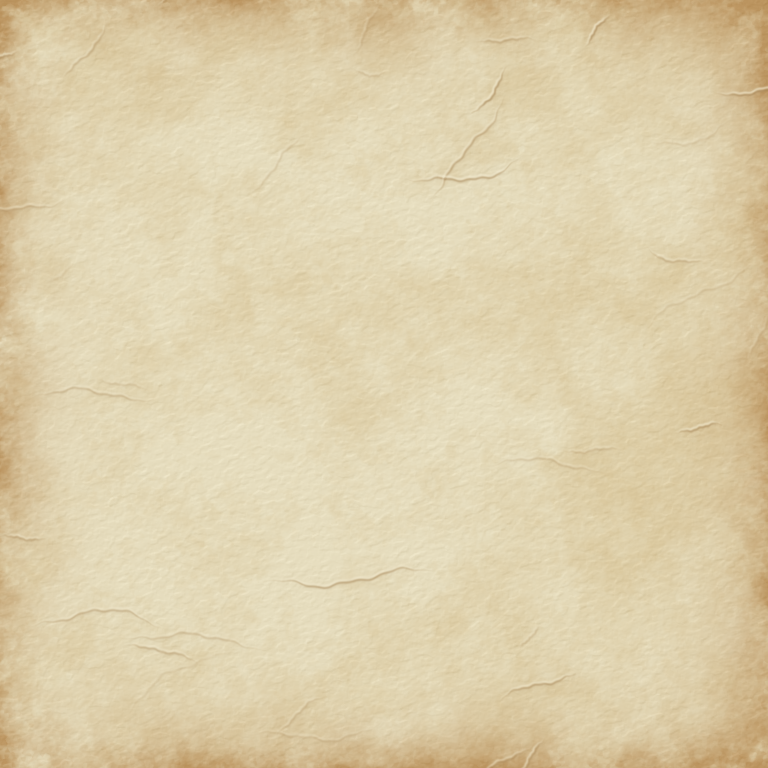
A three.js fragment shader for this texture:

```glsl
varying vec2 vUv;

const vec3 CREAM = vec3(0.902, 0.866, 0.746);
const vec3 TAN = vec3(0.855, 0.785, 0.62);
const vec3 BURNT = vec3(0.71, 0.54, 0.32);
const vec3 GLINT = vec3(0.96, 0.93, 0.83);
const vec3 SHADE = vec3(0.64, 0.51, 0.33);
const int CREASES = 36;

vec3 hash3(vec2 p) {
  vec3 q = fract(p.xyx * vec3(0.1031, 0.1030, 0.0973));
  q += dot(q, q.yxz + 33.33);
  return fract((q.xxy + q.yzz) * q.zyx);
}

mat2 rotation(float a) {
  float c = cos(a), s = sin(a);
  return mat2(c, -s, s, c);
}

// Smooth cellular noise: random values blended around jittered cell points
float cellNoise(vec2 p) {
  vec2 cell = floor(p), f = fract(p);
  float sum = 0.0, total = 0.0;
  for (int y = -1; y <= 1; y++) {
    for (int x = -1; x <= 1; x++) {
      vec2 o = vec2(float(x), float(y));
      vec3 h = hash3(cell + o + 50.0);
      vec2 d = o + h.xy - f;
      float w = exp(-7.0 * dot(d, d));
      sum += h.z * w;
      total += w;
    }
  }
  return sum / total;
}

// Cloudy stains built from octaves of cellular noise
float mottle(vec2 p, float scale) {
  float sum = 0.0, amp = 0.3, total = 0.0;
  for (int i = 0; i < 6; i++) {
    sum += amp * cellNoise(p * scale + float(i) * 17.3);
    total += amp;
    p = rotation(0.6) * p;
    scale *= 2.1;
    amp *= 0.84;
  }
  return sum / total;
}

// Height of the short, slightly tilted paper fibres
float fibreHeight(vec2 p) {
  vec2 q = rotation(0.3) * p;
  return cellNoise(q * vec2(105.0, 200.0)) + 0.5 * cellNoise(q * vec2(230.0, 290.0) + 9.0);
}

// Dark band along the four sides, strongest in the corners
float edgeBurn(vec2 p, float reach) {
  vec2 e = max(min(p, 1.0 - p), 0.0);
  return exp(-e.x / reach) + exp(-e.y / reach);
}

// One crease: x is the lit ridge, y the shadow below it
vec2 crease(vec2 p, vec2 centre, float angle, float halfLen, float bend, float phase) {
  vec2 q = rotation(angle) * (p - centre);
  float t = q.x / halfLen;
  float wave = bend * (1.0 - t * t)
    + 0.05 * sin(t * 4.0 + phase)
    + 0.018 * sin(t * 11.0 + phase * 2.3)
    + 0.008 * sin(t * 27.0 + phase * 3.1);
  float d = q.y - halfLen * wave;
  float taper = smoothstep(1.0, 0.3, abs(t));
  float width = mix(0.0011, 0.0019, taper);
  float ridge = (d - 0.8 * width) / width;
  float groove = (d + 0.8 * width) / width;
  float halo = 0.14 * exp(-abs(d) / 0.006);
  return taper * vec2(exp(-ridge * ridge), exp(-groove * groove) + halo);
}

// Creases scattered around the sides, leaving the middle nearly clear
vec2 allCreases(vec2 p) {
  vec2 relief = vec2(0.0);
  for (int i = 0; i < CREASES; i++) {
    float n = float(i);
    vec3 place = hash3(vec2(n, 3.7));
    vec3 form = hash3(vec2(n, 21.4));
    float turn = n * 2.4 + place.x * 0.8;
    vec2 dir = vec2(cos(turn), sin(turn));
    dir /= max(abs(dir.x), abs(dir.y));
    vec2 centre = 0.5 + dir * mix(0.2, 0.5, sqrt(place.y));
    float angle = mix(-0.25, 1.15, form.x);
    float halfLen = mix(0.025, 0.125, form.y * form.y);
    float strength = mix(0.15, 0.8, place.z);
    relief += strength * crease(p, centre, angle, halfLen, (form.z - 0.5) * 0.5, n * 1.7);
  }
  return min(relief, 1.0);
}

void main() {
  vec2 p = vUv;

  // Paper tone
  float cloud = mottle(p, 4.0);
  float stain = 0.36 + 2.0 * (cloud - 0.5);
  vec3 color = mix(CREAM, TAN, clamp(stain, 0.0, 1.0));

  // Aged border, uneven along its length
  float patchy = mottle(p + 7.0, 5.0);
  float burn = edgeBurn(p, 0.038) * (0.55 + 1.8 * (patchy - 0.5));
  color = mix(color, BURNT, clamp(burn, 0.0, 0.85));

  // Embossed fibres lit from the upper left
  float emboss = fibreHeight(p) - fibreHeight(p + vec2(-0.0015, 0.002));
  color += 0.04 * emboss * vec3(0.85, 0.95, 1.1);

  // Creases
  vec2 relief = allCreases(p);
  color = mix(color, SHADE, 0.6 * relief.y);
  color = mix(color, GLINT, 0.7 * relief.x);

  gl_FragColor = vec4(color, 1.0);
}
```
